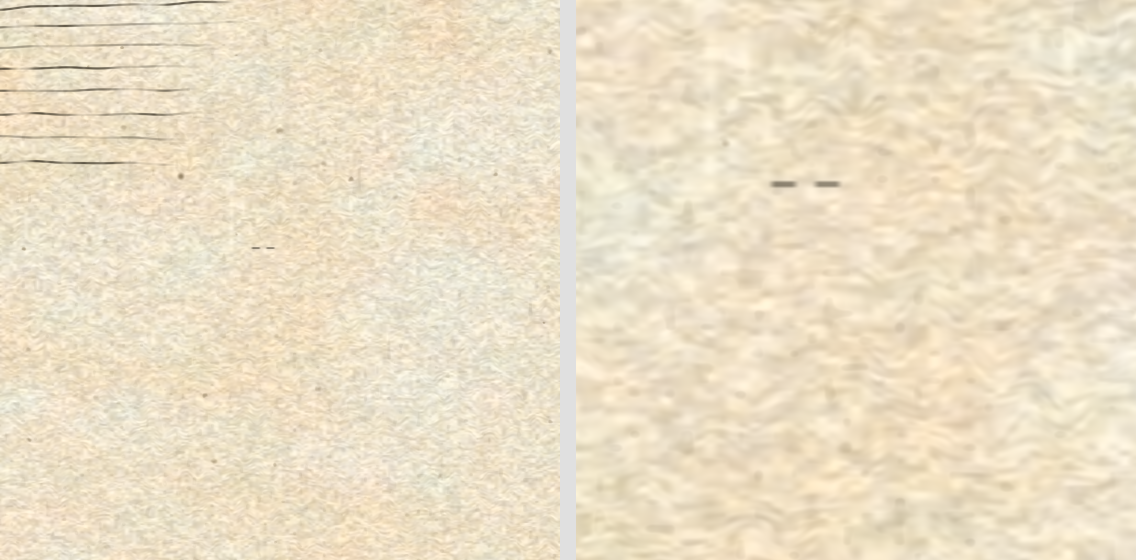
Left, the full canvas; right, a detail of the centre.
Write a three.js fragment shader that draws this texture.

```glsl
// Aged cream paper with a fine, mostly horizontal fibre grain and soft tan stains.
// Layered value noise makes stains and grain; a loop rules thin broken ink lines
// at the upper left, and a jittered grid scatters small brown specks.
varying vec2 vUv;

float hash(vec2 p) {
  vec3 q = fract(vec3(p.xyx) * 0.1031);
  q += dot(q, q.yzx + 33.33);
  return fract((q.x + q.y) * q.z);
}

float noise(vec2 p) {
  vec2 i = floor(p), f = fract(p);
  f = f * f * (3.0 - 2.0 * f);
  return mix(mix(hash(i), hash(i + vec2(1.0, 0.0)), f.x),
             mix(hash(i + vec2(0.0, 1.0)), hash(i + vec2(1.0, 1.0)), f.x), f.y);
}

float fbm(vec2 p) {
  float sum = 0.0, amp = 0.5;
  for (int i = 0; i < 5; i++) {
    sum += amp * noise(p);
    p = mat2(1.9, 0.3, -0.3, 1.9) * p + 17.3;
    amp *= 0.53;
  }
  return sum;
}

// Soft elliptical patch, 1 at its centre
float patchAt(vec2 p, vec2 centre, vec2 size) {
  vec2 d = (p - centre) / size;
  return exp(-dot(d, d));
}

// Broad colour of the paper: pale, tan and cool areas
vec3 paperColor(vec2 p) {
  vec2 w = p + 0.10 * (vec2(fbm(p * 6.0), fbm(p * 6.0 + 40.0)) - 0.5);
  float tan1 = 0.45 + 1.9 * (fbm(w * vec2(4.0, 7.0) + 3.0) - 0.5);
  tan1 += 0.45 * patchAt(w, vec2(0.58, 0.65), vec2(0.10, 0.42));
  tan1 += 0.40 * patchAt(w, vec2(0.25, 0.35), vec2(0.35, 0.05));
  tan1 += 0.50 * patchAt(w, vec2(0.70, 0.06), vec2(0.13, 0.07));
  tan1 -= 0.45 * patchAt(w, vec2(0.20, 0.53), vec2(0.30, 0.13));
  float cool = patchAt(w, vec2(0.80, 0.50), vec2(0.14, 0.07))
             + patchAt(w, vec2(0.85, 0.80), vec2(0.16, 0.06))
             + patchAt(w, vec2(0.60, 0.18), vec2(0.12, 0.05))
             + 0.7 * patchAt(w, vec2(0.72, 0.31), vec2(0.20, 0.05))
             + 0.6 * patchAt(w, vec2(0.08, 0.06), vec2(0.13, 0.10));
  tan1 -= 0.5 * cool;
  vec3 c = mix(vec3(0.932, 0.898, 0.822), vec3(0.934, 0.868, 0.748), clamp(tan1, 0.0, 1.0));
  c = mix(c, vec3(0.922, 0.900, 0.830), 0.55 * clamp(cool, 0.0, 1.0));
  // Faint rosy and greenish drifts
  float hue = fbm(p * vec2(9.0, 14.0) + 70.0) - 0.5;
  return c + hue * vec3(0.06, -0.03, -0.05);
}

// Short wavy fibres, centred on zero
float fibreGrain(vec2 p) {
  p.y += 0.010 * (noise(p * vec2(48.0, 40.0)) - 0.5);
  float wide = noise(p * vec2(80.0, 185.0) + 11.0);
  float fine = noise(p * vec2(150.0, 260.0) + 53.0);
  return 0.55 * wide + 0.55 * fine - 0.55;
}

// Hand-ruled lines with uneven pressure and ragged right ends
float ruledLines(vec2 p) {
  float ink = 0.0;
  for (int i = 0; i < 8; i++) {
    float k = float(i);
    float y = 0.985 - 0.0335 * k - 0.0008 * k * k;
    y += p.x * (0.028 - 0.006 * k) + 0.005 * (noise(vec2(p.x * 17.0, k * 7.0)) - 0.5);
    float reach = 0.46 - 0.018 * k + 0.05 * (hash(vec2(k, 5.0)) - 0.5);
    float pressure = smoothstep(0.12, 0.75, noise(vec2(p.x * 26.0, k * 9.0 + 2.0)));
    pressure *= 0.65 + 0.35 * noise(vec2(p.x * 120.0, k * 5.0));
    pressure *= mix(1.0, 0.4, step(1.5, mod(k, 4.0)) * step(mod(k, 4.0), 2.5));
    float ends = 1.0 - smoothstep(reach - 0.10, reach, p.x);
    float stroke = 1.0 - smoothstep(0.0006, 0.0033, abs(p.y - y));
    ink = max(ink, stroke * ends * (0.18 + 0.82 * pressure));
  }
  // A stray pair of dashes near the middle
  float dash = smoothstep(0.010, 0.004, abs(abs(p.x - 0.470) - 0.013));
  dash *= smoothstep(0.0028, 0.0006, abs(p.y - 0.557));
  return max(ink, 0.65 * dash);
}

// Sparse specks, one at most in each grid cell
float specks(vec2 p) {
  vec2 cell = floor(p * 15.0);
  vec2 centre = (cell + 0.2 + 0.6 * vec2(hash(cell + 3.0), hash(cell + 91.0))) / 15.0;
  float size = mix(0.003, 0.008, hash(cell + 27.0));
  float shown = step(0.84, hash(cell + 140.0)) * mix(0.15, 0.5, hash(cell + 61.0));
  float d = length((p - centre) * vec2(0.9, 1.1)) + 0.003 * (noise(p * 220.0) - 0.5);
  float small = shown * (1.0 - smoothstep(0.1 * size, size, d));
  float blot = 0.75 * (1.0 - smoothstep(0.001, 0.009, distance(p, vec2(0.323, 0.685))));
  return max(small, blot);
}

void main() {
  vec3 color = paperColor(vUv);
  float grain = fibreGrain(vUv);
  color += grain * vec3(0.17, 0.175, 0.18);
  // Slight colour mottling and a few darker pits
  float mottle = noise(vUv * vec2(70.0, 90.0) + 31.0) - 0.5;
  color += mottle * vec3(0.012, 0.004, -0.035);
  color -= 0.05 * smoothstep(0.74, 0.95, noise(vUv * vec2(95.0, 125.0) + 201.0));
  color = mix(color, vec3(0.48, 0.41, 0.29), specks(vUv));
  color = mix(color, vec3(0.29, 0.26, 0.20), 0.88 * ruledLines(vUv));
  gl_FragColor = vec4(clamp(color, 0.0, 1.0), 1.0);
}
```
